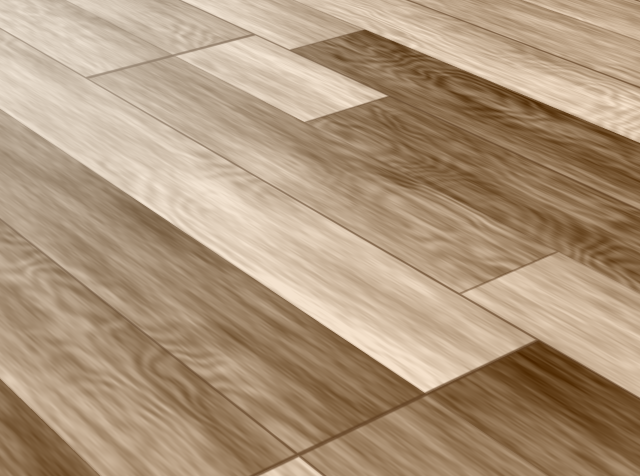
Write a WebGL 2 fragment shader that draws this texture.

```glsl
#version 300 es
precision highp float;
// Oak strip floor seen at a slant. Two vanishing points on a level horizon turn
// the canvas into floor coordinates: across the strips (v) and along them (u).
// Each strip is cut by end joints, toned per board and grained with noise.

#define HORIZON 1.035       // height of the horizon above the top edge
#define VANISH_ALONG -1.889 // x where the strips converge
#define VANISH_ACROSS 4.807 // x where the end joints converge
#define STRIP 0.2315        // strip width on the floor
#define FIRST_EDGE 1.032    // floor position of strip edge zero
#define GROOVE 0.0019       // half width of a groove, in canvas heights
#define GRAIN 0.19          // strength of the fine grain
#define FIGURE 0.13         // strength of the arched growth rings
#define CROSS_FADE 0.24     // how much a board darkens to its far side
#define GLARE 0.42          // strength of the window light

uniform vec2 u_resolution;
out vec4 outColor;

const vec3 DARK_OAK = vec3(0.35, 0.21, 0.06);
const vec3 PALE_OAK = vec3(0.95, 0.87, 0.78);
const vec3 GROOVE_BROWN = vec3(0.37, 0.24, 0.12);
const vec3 WINDOW_LIGHT = vec3(0.95, 0.92, 0.87);

// Per strip, near to far: panel joint and strip joint (0 for none).
const vec2 JOINTS[11] = vec2[11](
    vec2(0.0), vec2(2.10, 0.0), vec2(2.10, 0.0), vec2(2.10, 0.0),
    vec2(3.858, 2.325), vec2(3.858, 3.225), vec2(0.0, 3.682),
    vec2(0.0), vec2(0.0), vec2(0.0), vec2(0.0));

// Lightness of the boards of each strip: far, middle, near.
const vec3 TONES[11] = vec3[11](
    vec3(0.36), vec3(0.50, 0.85, 0.8), vec3(0.40, 0.46, 0.4),
    vec3(0.80, 0.22, 0.2), vec3(0.64, 0.50, 0.74), vec3(0.62, 0.82, 0.30),
    vec3(0.74, 0.25, 0.2), vec3(0.74), vec3(0.62), vec3(0.66), vec3(0.42));

float hash(vec2 p) {
    vec3 q = fract(vec3(p.xyx) * 0.1031);
    q += dot(q, q.yzx + 33.33);
    return fract((q.x + q.y) * q.z);
}

// Value noise centred on zero, from -0.5 to 0.5.
float noise(vec2 p) {
    vec2 i = floor(p), f = fract(p);
    f = f * f * (3.0 - 2.0 * f);
    float low = mix(hash(i), hash(i + vec2(1, 0)), f.x);
    float high = mix(hash(i + vec2(0, 1)), hash(i + vec2(1, 1)), f.x);
    return mix(low, high, f.y) - 0.5;
}

// Lightness change of the wood; x runs along the board, y across it.
float woodGrain(vec2 p, float tone) {
    float broad = noise(p * vec2(0.45, 3.0));
    float streak = noise(p * vec2(0.9, 13.0));
    float fibre = noise(p * vec2(2.2, 34.0)) + 0.7 * noise(p * vec2(7.0, 70.0));
    float warp = noise(p * vec2(0.5, 1.7) + 7.0) + 0.12 * noise(p * vec2(3.0, 9.0));
    float rings = sin(6.2832 * (p.y * 3.0 + warp * 9.0));
    float ringArea = smoothstep(-0.15, 0.3, noise(p * vec2(0.4, 1.5) + 31.0));
    float knot = smoothstep(0.36, 0.48, noise(p * vec2(0.9, 4.0) + 53.0));
    float depth = mix(1.15, 0.8, tone);
    return depth * (0.30 * broad + 0.20 * streak + GRAIN * fibre
        + FIGURE * 0.7 * rings * ringArea) - 0.16 * knot;
}

float grooveLine(float d, float halfWidth) {
    return 1.0 - smoothstep(halfWidth * 0.4, halfWidth * 1.6, d);
}

// Colour at q, in canvas heights from the upper left corner.
vec3 floorColor(vec2 q) {
    float depth = q.y + HORIZON;
    float s = (q.x - VANISH_ALONG) / depth;
    float u = (VANISH_ACROSS - q.x) / depth;
    float v = (s - FIRST_EDGE) / STRIP;
    float row = floor(v);
    int strip = clamp(int(row) + 1, 0, 10);
    vec2 joint = JOINTS[strip];

    // Board within the strip
    int board = int(step(u, joint.x) + step(u, joint.y));
    float tone = TONES[strip][board];
    vec2 seed = vec2(row + 3.0, float(board) + 5.0);
    vec2 along = vec2(u / STRIP, v) + 40.0 * vec2(hash(seed), hash(seed + 19.0));
    float light = tone + woodGrain(along, tone) - CROSS_FADE * (v - row - 0.5);
    vec3 color = mix(DARK_OAK, PALE_OAK, clamp(light, -0.12, 1.02));

    // Grooves, with distances measured on the canvas
    float edge = round(v);
    float edgeDist = abs(v - edge) * STRIP * depth / length(vec2(1.0, s));
    vec2 endDist = abs(u - joint) * depth / length(vec2(1.0, u));
    float panelEdge = mod(edge, 2.0);
    float near = depth / (HORIZON + 0.5);
    float groove = grooveLine(edgeDist, GROOVE * near) * mix(0.22, 0.68, panelEdge);
    groove = max(groove, 0.75 * grooveLine(endDist.x, GROOVE * 1.7 * near));
    groove = max(groove, 0.5 * grooveLine(endDist.y, GROOVE * near));
    color = mix(color, GROOVE_BROWN, groove);

    // Pale light falling from the upper left
    float glow = exp(-2.6 * dot(q - vec2(0.08, 0.03), q - vec2(0.08, 0.03)));
    color = mix(color, vec3(dot(color, vec3(0.3, 0.59, 0.11))), 0.3 * glow);
    return mix(color, WINDOW_LIGHT, GLARE * glow);
}

void main() {
    // Average a 3 by 3 grid to smooth all edges
    vec3 sum = vec3(0.0);
    for (int i = 0; i < 9; i++) {
        vec2 offset = (vec2(i % 3, i / 3) - 1.0) / 3.0;
        vec2 p = (gl_FragCoord.xy + offset) / u_resolution.y;
        sum += floorColor(vec2(p.x, 1.0 - p.y));
    }
    outColor = vec4(sum / 9.0, 1.0);
}
```
